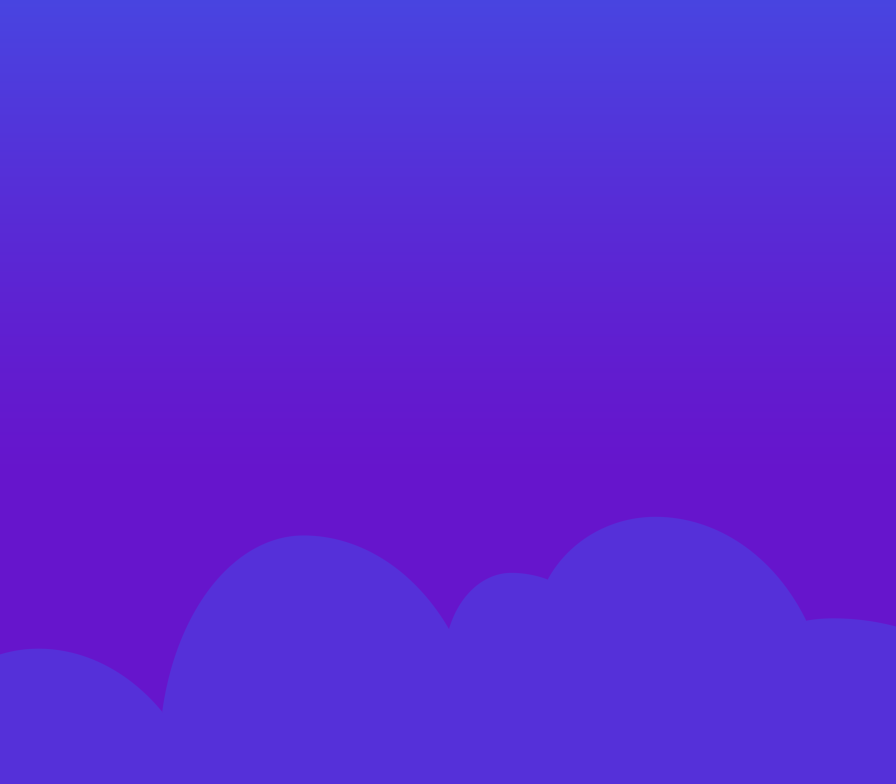
A WebGL 2 fragment shader for this background:

```glsl
#version 300 es
precision highp float;
// A violet evening sky with a flat bank of rounded clouds along the bottom.
// The sky is an eased vertical gradient; the bank is a union of lobes, each
// made of a left and a right quarter ellipse standing on a solid column.

uniform vec2 u_resolution;
out vec4 fragColor;

const int LOBES = 5;

// Top point of each lobe, in units of the canvas height.
const vec2 PEAKS[LOBES] = vec2[](
    vec2(0.049, 0.1726), vec2(0.387, 0.317), vec2(0.652, 0.2693),
    vec2(0.836, 0.3408), vec2(1.0625, 0.2113));

// Ellipse radii of each lobe: left side in xy, right side in zw.
const vec4 RADII[LOBES] = vec4[](
    vec4(0.222, 0.298, 0.231, 0.298), vec4(0.184, 0.283, 0.232, 0.298),
    vec4(0.085, 0.112, 0.122, 0.112), vec4(0.155, 0.149, 0.223, 0.268),
    vec4(0.210, 0.223, 0.266, 0.223));

// Approximate signed distance to a lobe, negative inside.
float lobeDistance(vec2 p, vec2 peak, vec4 radii) {
    vec2 radius = p.x < peak.x ? radii.xy : radii.zw;
    vec2 offset = p - peak + vec2(0.0, radius.y);
    offset.y = max(offset.y, 0.0);
    vec2 q = offset / radius;
    float k = length(q);
    return k * (k - 1.0) / max(length(q / radius), 1e-4);
}

// Blue at the top, easing into violet by the lower part of the canvas.
vec3 skyColor(float height) {
    float depth = clamp((1.0 - height) / 0.61, 0.0, 1.0);
    float blend = 1.0 - pow(1.0 - depth, 1.25);
    return mix(vec3(0.283, 0.268, 0.88), vec3(0.4, 0.082, 0.8), blend);
}

void main() {
    vec2 uv = gl_FragCoord.xy / u_resolution;
    vec2 p = uv * vec2(8.0 / 7.0, 1.0);

    // Union of all lobes
    float cloud = 1.0;
    for (int i = 0; i < LOBES; i++) {
        cloud = min(cloud, lobeDistance(p, PEAKS[i], RADII[i]));
    }

    // Cloud over sky with a one pixel soft edge
    float edge = 0.75 / u_resolution.y;
    float cover = 1.0 - smoothstep(-edge, edge, cloud);
    vec3 color = mix(skyColor(uv.y), vec3(0.333, 0.19, 0.85), cover);
    fragColor = vec4(color, 1.0);
}
```
